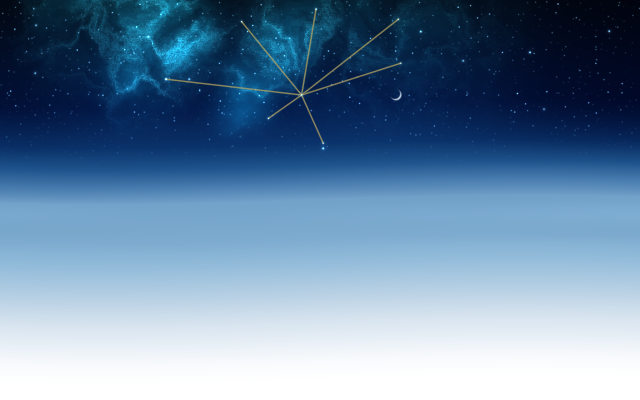
This background is drawn by a Shadertoy shader. Its source:

```glsl
#define ASPECT 1.6
#define NEBULA_SCALE 7.0
#define NEBULA_GAIN 1.1
#define STAR_GAIN 0.9
#define STAR_RADIUS 0.0019
#define LINE_WIDTH 0.0011
#define LINE_COLOR vec3(0.72, 0.65, 0.38)
#define STAR_COLOR vec3(0.55, 0.85, 1.0)
#define HUB vec2(0.754, 0.7625)
#define MOON vec2(0.990, 0.763)
#define MOON_RADIUS 0.0135

float hash(vec2 p) {
    return fract(sin(dot(p, vec2(127.1, 311.7))) * 43758.5);
}

float noise(vec2 p) {
    vec2 i = floor(p), f = fract(p);
    f = f * f * (3.0 - 2.0 * f);
    return mix(mix(hash(i), hash(i + vec2(1, 0)), f.x),
               mix(hash(i + vec2(0, 1)), hash(i + vec2(1, 1)), f.x), f.y);
}

float fbm(vec2 p) {
    float sum = 0.0, amp = 0.5;
    for (int i = 0; i < 6; i++) {
        sum += amp * noise(p);
        p = mat2(1.6, 1.2, -1.2, 1.6) * p + 3.7;
        amp *= 0.54;
    }
    return sum;
}

// Vertical gradient: rgb and height of each stop
vec3 skyGradient(float y) {
    const vec4 stops[12] = vec4[12](
        vec4(1.0, 1.0, 1.0, 0.05), vec4(0.97, 0.98, 0.99, 0.10),
        vec4(0.84, 0.89, 0.935, 0.20), vec4(0.71, 0.81, 0.89, 0.27),
        vec4(0.59, 0.745, 0.86, 0.335), vec4(0.50, 0.68, 0.82, 0.40),
        vec4(0.45, 0.635, 0.79, 0.50), vec4(0.29, 0.49, 0.69, 0.54),
        vec4(0.12, 0.33, 0.55, 0.585), vec4(0.04, 0.20, 0.42, 0.64),
        vec4(0.01, 0.09, 0.27, 0.74), vec4(0.01, 0.04, 0.09, 1.0));
    vec3 col = stops[0].rgb;
    for (int i = 1; i < 12; i++) {
        float t = clamp((y - stops[i - 1].w) / (stops[i].w - stops[i - 1].w), 0.0, 1.0);
        col = mix(col, stops[i].rgb, t);
    }
    return col;
}

// Soft patches: centre, radius, strength
float nebulaMask(vec2 p) {
    const vec4 patches[11] = vec4[11](
        vec4(0.43, 0.89, 0.085, 0.85), vec4(0.40, 0.98, 0.09, 0.55),
        vec4(0.36, 0.78, 0.08, 0.65), vec4(0.595, 0.715, 0.045, 0.7),
        vec4(0.61, 0.78, 0.05, 0.4), vec4(0.72, 0.91, 0.08, 0.75),
        vec4(0.67, 0.84, 0.07, 0.25), vec4(0.22, 0.95, 0.13, 0.45),
        vec4(0.50, 0.90, 0.06, 0.4), vec4(0.84, 0.92, 0.15, 0.28),
        vec4(1.07, 0.95, 0.18, 0.18));
    float mask = 0.0;
    for (int i = 0; i < 11; i++) {
        vec2 d = (p - patches[i].xy) / patches[i].z;
        mask += patches[i].w * exp(-dot(d, d));
    }
    return mask;
}

vec3 nebula(vec2 p) {
    vec2 q = p * NEBULA_SCALE;
    vec2 warp = vec2(fbm(q + 5.2), fbm(q + 19.4)) - 0.55;
    float mask = nebulaMask(p + 0.09 * warp);
    float cloud = smoothstep(0.25, 0.9, fbm(q * 1.4 + 2.0 * warp));
    float ridge = 1.0 - abs(2.0 * fbm(q * 1.2 + 1.5 * warp + 8.0) - 1.1);
    float glow = mask * (0.25 + 0.75 * cloud);
    float filament = mask * pow(clamp(ridge, 0.0, 1.0), 7.0);
    float grain = 0.75 + 0.5 * hash(floor(p * 320.0));
    return NEBULA_GAIN * (glow * vec3(0.04, 0.38, 0.46)
        + filament * grain * vec3(0.10, 0.38, 0.42));
}

// One jittered star per grid cell, mostly faint
float starField(vec2 p, float cells, float rarity) {
    vec2 id = floor(p * cells);
    vec2 jitter = 0.2 + 0.6 * vec2(hash(id + 3.1), hash(id + 7.7));
    float d = length(p - (id + jitter) / cells) / STAR_RADIUS;
    return pow(hash(id + 11.3), rarity) * exp(-d * d);
}

float brightStars(vec2 p) {
    const vec3 stars[11] = vec3[11](
        vec3(0.371, 0.908, 1.0), vec3(1.052, 0.921, 1.0), vec3(1.325, 0.869, 1.0),
        vec3(1.523, 0.922, 0.9), vec3(0.088, 0.817, 0.7), vec3(0.473, 0.802, 0.8),
        vec3(0.808, 0.629, 1.0), vec3(0.415, 0.802, 0.8), vec3(0.090, 0.937, 0.6),
        vec3(1.158, 0.848, 0.7), vec3(1.360, 0.727, 0.6));
    float sum = 0.0;
    for (int i = 0; i < 11; i++) {
        float d = length(p - stars[i].xy) / STAR_RADIUS;
        sum += stars[i].z * (exp(-0.6 * d * d) + 0.3 * exp(-0.6 * d));
    }
    return sum;
}

float segment(vec2 p, vec2 a, vec2 b) {
    vec2 pa = p - a, ba = b - a;
    return length(pa - ba * clamp(dot(pa, ba) / dot(ba, ba), 0.0, 1.0));
}

void mainImage(out vec4 fragColor, in vec2 fragCoord) {
    vec2 p = fragCoord / iResolution.xy * vec2(ASPECT, 1.0);
    float px = 1.0 / iResolution.y;
    float night = smoothstep(0.57, 0.76, p.y);

    // Sky, darker toward the upper sides, with faint haze streaks
    vec3 col = skyGradient(p.y + 0.012 * sin(p.x * 3.0 + 0.8));
    float side = smoothstep(0.9, 1.6, p.x) + 0.5 * smoothstep(0.35, 0.0, p.x);
    col *= 1.0 - vec3(0.8, 0.6, 0.4) * side * night;
    float haze = exp(-pow((p.y - 0.46) / 0.07, 2.0));
    col += 0.07 * haze * (noise(vec2(p.x * 1.8, p.y * 17.0)) - 0.5);

    // Nebula and stars
    col += nebula(p) * smoothstep(0.60, 0.74, p.y);
    float stars = starField(p, 19.0, 4.0) + starField(p + 4.3, 37.0, 9.0)
        + 0.6 * starField(p + 9.1, 70.0, 9.0);
    col += STAR_COLOR * STAR_GAIN * (stars * night + brightStars(p));

    // Rays joining the hub to the outer stars
    const vec2 tips[7] = vec2[7](vec2(0.604, 0.946), vec2(0.790, 0.977),
        vec2(0.996, 0.952), vec2(1.002, 0.842), vec2(0.808, 0.642),
        vec2(0.671, 0.704), vec2(0.415, 0.802));
    float ray = 1.0, knots = exp(-length(p - HUB) / STAR_RADIUS);
    for (int i = 0; i < 7; i++) {
        ray = min(ray, segment(p, HUB, tips[i]));
        knots += 0.7 * exp(-length(p - tips[i]) / STAR_RADIUS);
    }
    col = mix(col, LINE_COLOR, 0.75 * (1.0 - smoothstep(0.0, LINE_WIDTH + px, ray)));
    col += STAR_COLOR * knots;

    // Crescent moon
    float disc = length(p - MOON) - MOON_RADIUS;
    float bite = length(p - MOON - vec2(-0.003, 0.003)) - MOON_RADIUS;
    float crescent = smoothstep(px, -px, disc) * smoothstep(-px, px, bite);
    col = mix(col, vec3(0.80, 0.87, 0.93), crescent);

    fragColor = vec4(clamp(col, 0.0, 1.0), 1.0);
}
```
